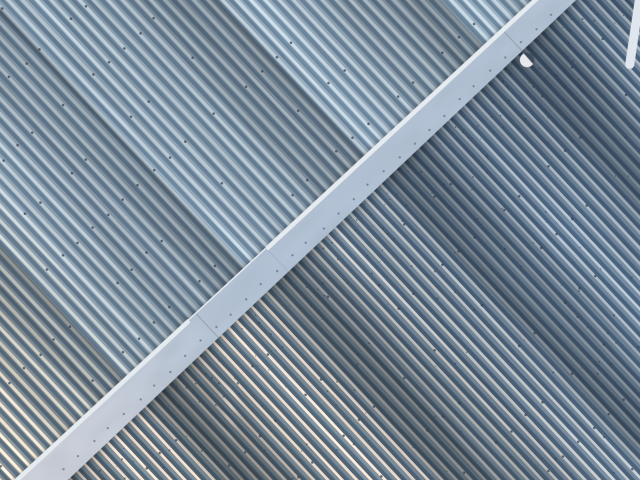
Reproduce this texture procedurally as a Shadertoy shader.

```glsl
// Aerial view of a corrugated metal roof crossed by a pale diagonal ridge cap.

const vec2 ALONG = vec2(0.7306, 0.6828);    // direction of the ridge
const vec2 ACROSS = vec2(-0.6828, 0.7306);  // direction of the corrugations
const float PITCH = 0.02174;                // width of one corrugation
const float SHEET = 0.34;                   // width of one metal sheet

float hash(vec2 p) {
    vec3 q = fract(vec3(p.xyx) * vec3(0.1031, 0.1030, 0.0973));
    q += dot(q, q.yzx + 33.33);
    return fract((q.x + q.y) * q.z);
}

float noise(vec2 p) {
    vec2 i = floor(p), f = fract(p);
    f = f * f * (3.0 - 2.0 * f);
    vec2 e = vec2(0.0, 1.0);
    return mix(mix(hash(i), hash(i + e.yx), f.x),
               mix(hash(i + e.xy), hash(i + e.yy), f.x), f.y);
}

// Coverage of a shape from its signed distance
float cover(float dist, float aa) {
    return smoothstep(aa, -aa, dist);
}

float capsule(vec2 p, vec2 a, vec2 b, float radius) {
    vec2 pa = p - a, ba = b - a;
    return length(pa - ba * clamp(dot(pa, ba) / dot(ba, ba), 0.0, 1.0)) - radius;
}

// Thin line centred on zero
float seam(float x, float width) {
    return exp(-x * x / (width * width));
}

// Smooth wave from 0 to 1 over each corrugation, shifted by a part of it
float ribWave(float s, float shift) {
    return 0.5 + 0.5 * cos(6.2832 * (s / PITCH - shift));
}

// Rows of screws on a grid; some are missing
float screws(vec2 r, vec2 origin, vec2 spacing, float keep, float radius, float aa) {
    vec2 g = (r - origin) / spacing;
    vec2 id = floor(g + 0.5);
    vec2 jitter = (vec2(hash(id + 7.0), hash(id + 19.0)) - 0.5) * 0.006;
    float dist = length((g - id) * spacing - jitter) - radius;
    return cover(dist, aa) * step(hash(id + 41.0), keep);
}

// Long streaks and slow brightness drift following the corrugations
float weathering(vec2 r) {
    float rib = noise(vec2(r.x / PITCH, r.y * 1.5));
    float streak = noise(r * vec2(300.0, 5.0));
    float drift = noise(r * vec2(14.0, 2.0) + 4.0);
    return 0.84 + 0.10 * rib + 0.10 * streak + 0.12 * drift;
}

// Sunlit slope: each sheet darkens softly towards its seam
vec3 upperRoof(vec2 r) {
    float s = r.x + 0.001 * noise(r * vec2(40.0, 4.0));
    float sheet = fract(s / SHEET);
    float tone = mix(1.10, 0.89, smoothstep(0.05, 0.85, sheet));
    tone = mix(tone, 1.10, smoothstep(0.97, 1.0, sheet));
    tone *= 1.0 - 0.14 * seam((sheet - 0.965) * SHEET, 0.006);
    float warm = 1.0 - smoothstep(0.0, 0.55, r.x);
    vec3 dark = mix(vec3(0.38, 0.47, 0.55), vec3(0.35, 0.42, 0.48), warm);
    vec3 mid = mix(vec3(0.53, 0.60, 0.66), vec3(0.54, 0.58, 0.60), warm);
    vec3 lit = mix(vec3(0.70, 0.76, 0.80), vec3(0.97, 0.91, 0.82), warm);
    vec3 col = mix(dark, mid, smoothstep(0.05, 0.55, ribWave(s, 0.08)));
    return mix(col, lit, smoothstep(0.62, 0.98, ribWave(s, 0.0))) * tone * weathering(r);
}

// Shaded slope: narrow bright crests with a deep shadow on one flank
vec3 lowerRoof(vec2 r) {
    float s = r.x + 0.001 * noise(r * vec2(40.0, 4.0));
    float sheet = fract((s - 0.02) / SHEET);
    float light = smoothstep(0.08, 0.50, sheet) * (1.0 - smoothstep(0.85, 1.0, sheet));
    float tone = mix(0.84, 1.06, light);
    tone *= 1.0 - 0.12 * smoothstep(0.8, 1.2, r.x) * smoothstep(-0.45, -0.1, r.y);
    float warm = 1.0 - smoothstep(0.40, 1.25, r.x);
    vec3 dark = mix(vec3(0.27, 0.36, 0.46), vec3(0.29, 0.36, 0.42), warm);
    vec3 mid = mix(vec3(0.43, 0.51, 0.59), vec3(0.45, 0.51, 0.55), warm);
    vec3 lit = mix(vec3(0.66, 0.71, 0.75), vec3(0.91, 0.83, 0.76), warm);
    vec3 col = mix(dark, mid, smoothstep(0.15, 0.75, ribWave(s, -0.22)));
    float crest = smoothstep(0.70, 0.98, ribWave(s, 0.0)) * mix(0.60, 1.0, light);
    return mix(col, lit, crest) * tone * weathering(r);
}

// Dark specks of litter gathered below the ridge
float litter(vec2 r, float aa) {
    vec2 g = r / 0.017, id = floor(g);
    vec2 centre = 0.25 + 0.5 * vec2(hash(id + 3.0), hash(id + 11.0));
    float size = 0.0006 + 0.0014 * hash(id + 23.0);
    float near = mix(0.06, 0.28, smoothstep(-0.27, -0.09, r.y));
    return cover(length(g - id - centre) * 0.017 - size, aa) * step(hash(id), near);
}

// Flat cap with joints, screws and faint stains
vec3 ridgeCap(vec2 r, float aa) {
    vec3 col = mix(vec3(0.78, 0.80, 0.84), vec3(0.69, 0.75, 0.82), smoothstep(0.1, 0.7, r.x));
    col *= 0.98 + 0.04 * noise(r * vec2(18.0, 45.0));
    float joints = seam(r.x - 0.535, 0.0015) + 0.5 * seam(r.x - 0.735, 0.0012) + seam(r.x - 1.405, 0.0015);
    col *= 1.0 - 0.14 * joints;
    float row = screws(r, vec2(0.588, -0.0755), vec2(0.0435, 1.0), 1.0, 0.0022, aa);
    return mix(col, vec3(0.38, 0.43, 0.50), 0.75 * row);
}

void mainImage(out vec4 fragColor, in vec2 fragCoord) {
    vec2 p = fragCoord / iResolution.y;
    float aa = 0.8 / iResolution.y;
    vec2 r = vec2(dot(p, ALONG), dot(p, ACROSS));
    float bottomEdge = -0.0970 + 0.0052 * r.x, topEdge = -0.0212 - 0.0046 * r.x;

    // Two slopes with their fasteners
    float below = step(r.y, -0.06);
    vec3 col = mix(upperRoof(r), lowerRoof(r), below);
    vec2 firstScrew = vec2(0.588, mix(0.0198, -0.304, below));
    float bolts = screws(r, firstScrew, vec2(0.0435, 0.1157), 0.6, 0.0026, aa);
    col = mix(col, vec3(0.20, 0.24, 0.29), 0.75 * bolts);
    col = mix(col, vec3(0.17, 0.20, 0.25), 0.6 * below * litter(r, aa));

    // Glints on the lower left crests
    float glint = seam(p.x - 0.48, 0.016) * seam(p.y - 0.165, 0.055);
    col = mix(col, vec3(0.91, 0.88, 0.84), 0.7 * glint * smoothstep(0.6, 0.95, ribWave(r.x, 0.0)));

    // Ridge cap, contact shadows and bright folded lip
    col *= 1.0 - 0.25 * below * exp(-max(bottomEdge - r.y, 0.0) / 0.012);
    col *= 1.0 - 0.22 * (1.0 - below) * exp(-max(r.y - topEdge, 0.0) / 0.005);
    col = mix(col, ridgeCap(r, aa), cover(max(r.y - topEdge, bottomEdge - r.y), aa));
    float lip = mix(0.0095, 0.003, step(0.514, r.x) * step(r.x, 0.735));
    col = mix(col, vec3(0.90, 0.92, 0.94), cover(abs(r.y - topEdge + 0.3 * lip) - 0.5 * lip, aa));

    // White pipe and half-round fitting on the right
    float pipe = capsule(p, vec2(1.335, 1.02), vec2(1.312, 0.866), 0.0095);
    col = mix(col, vec3(0.88, 0.90, 0.93), cover(pipe, aa));
    vec2 q = p - vec2(1.098, 0.875);
    float disc = length(q) - 0.015;
    float fitting = max(disc, dot(q, vec2(0.75, 0.66)) - 0.004);
    col = mix(col, vec3(0.20, 0.25, 0.32), 0.7 * cover(disc, aa));
    col = mix(col, vec3(0.90, 0.91, 0.92), cover(fitting, aa));

    fragColor = vec4(col, 1.0);
}
```
